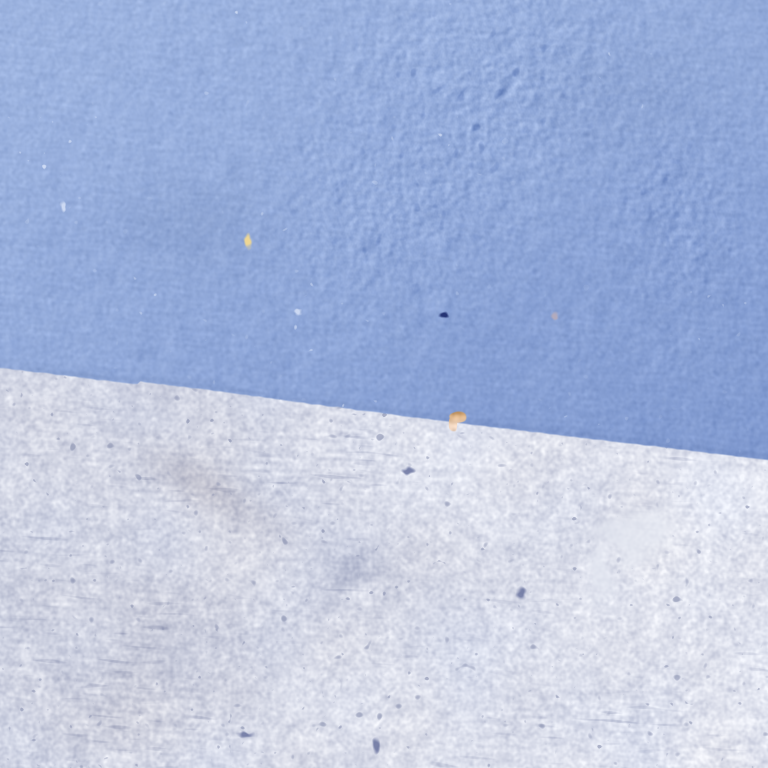
Reproduce this texture procedurally as a three.js fragment shader.

```glsl
// Blue painted wall above pale weathered concrete, split by a slanted edge.
varying vec2 vUv;

vec2 hash2(vec2 p) {
  vec3 q = fract(vec3(p.xyx) * vec3(0.1031, 0.1030, 0.0973));
  q += dot(q, q.yzx + 33.33);
  return fract((q.xx + q.yz) * q.zy);
}

float cornerSlope(vec2 cell, vec2 f, vec2 corner) {
  return dot(hash2(cell + corner) * 2.0 - 1.0, f - corner);
}

// Gradient noise, roughly -0.7 to 0.7
float noise(vec2 p) {
  vec2 c = floor(p), f = fract(p), u = f * f * (3.0 - 2.0 * f);
  return mix(mix(cornerSlope(c, f, vec2(0, 0)), cornerSlope(c, f, vec2(1, 0)), u.x),
             mix(cornerSlope(c, f, vec2(0, 1)), cornerSlope(c, f, vec2(1, 1)), u.x), u.y);
}

float fbm(vec2 p) {
  float sum = 0.0, amp = 1.0;
  for (int i = 0; i < 4; i++) {
    sum += amp * noise(p);
    p = mat2(1.6, 1.2, -1.2, 1.6) * p + 17.3;
    amp *= 0.55;
  }
  return sum;
}

// Soft elliptical spot: 1 inside, 0 outside
float spot(vec2 p, vec2 center, vec2 radius) {
  return 1.0 - smoothstep(0.5, 1.5, length((p - center) / radius));
}

float halo(vec2 p, vec2 center, vec2 radius) {
  vec2 d = (p - center) / radius;
  return exp(-dot(d, d));
}

// Shifts a point so that outlines drawn with it turn ragged
vec2 ragged(vec2 p, float scale, float amount) {
  return p + amount * vec2(noise(p * scale), noise(p * scale + 9.4));
}

float paintHeight(vec2 p) {
  return fbm(p * vec2(46.0, 38.0)) + 0.5 * noise(p * 110.0);
}

vec3 paint(vec2 p) {
  vec3 col = mix(vec3(0.495, 0.595, 0.810), vec3(0.610, 0.700, 0.875),
                 smoothstep(-0.25, 0.95, p.y - 0.45 * p.x + 0.18 * fbm(p * 4.0)));
  col -= 0.03 * halo(p, vec2(0.25, 0.71), vec2(0.10, 0.06));
  col -= 0.02 * halo(p, vec2(0.82, 0.88), vec2(0.14, 0.07));

  // Raised lumps, strongest in the rough patches
  float rough = halo(p, vec2(0.64, 0.90), vec2(0.17, 0.14))
              + 0.8 * halo(p, vec2(0.50, 0.71), vec2(0.13, 0.11))
              + 0.7 * halo(p, vec2(0.89, 0.72), vec2(0.08, 0.12));
  float relief = paintHeight(p) - paintHeight(p + vec2(-0.004, 0.003));
  col += clamp(relief, -0.9, 0.9) * (0.045 + 0.09 * rough) * vec3(1.1, 1.0, 0.75);
  float dent = smoothstep(0.22, 0.5, noise(mat2(0.8, 0.6, -0.6, 0.8) * p * vec2(75.0, 60.0)));
  col -= 0.10 * dent * min(rough, 1.0) * vec3(1.1, 1.0, 0.7);
  col += 0.022 * fbm(p * 34.0 + 8.0) * vec3(1.1, 1.0, 0.8);
  col += 0.045 * noise(p * 180.0) + 0.03 * noise(vec2(p.x * 24.0, (p.y + 0.08 * p.x) * 180.0));

  // Pale chips gathered in clumps
  float clump = smoothstep(0.0, 0.35, noise(p * 8.0 + 3.0));
  vec2 q = ragged(p, 130.0, 0.004);
  float chips = smoothstep(0.40, 0.56, noise(p * 95.0 + 31.0)) * (0.12 + 0.88 * clump);
  chips += spot(q, vec2(0.388, 0.594), vec2(0.004)) + spot(q, vec2(0.082, 0.731), vec2(0.003, 0.006));
  col = mix(col, vec3(0.86, 0.90, 0.98), min(chips, 1.0) * 0.8);
  col = mix(col, vec3(0.93, 0.84, 0.58), spot(q, vec2(0.323, 0.686), vec2(0.0045, 0.008)));
  col = mix(col, vec3(0.70, 0.67, 0.74), spot(q, vec2(0.723, 0.589), vec2(0.0045)));
  return mix(col, vec3(0.14, 0.20, 0.45), spot(q, vec2(0.578, 0.589), vec2(0.0055, 0.004)));
}

vec3 concrete(vec2 p) {
  float tone = 0.60 + 0.34 * (p.x - 0.45) + 0.26 * fbm(p * 6.0 + 2.0);
  tone += 0.40 * fbm(p * 44.0) + 0.42 * noise(p * 105.0) + 0.50 * noise(p * 190.0);

  // Scored, nearly level streaks, some cut into dark dashes
  vec2 level = vec2(p.x, p.y + 0.07 * p.x);
  float worn = smoothstep(-0.25, 0.35, noise(p * vec2(4.0, 9.0) + 6.0));
  tone += 0.40 * worn * noise(level * vec2(16.0, 170.0));
  tone -= 0.50 * worn * smoothstep(0.22, 0.5, noise(level * vec2(22.0, 150.0) + 40.0));

  // Broad stains, with a light knot in a dark ring
  float along = p.y - 0.43 + 0.55 * (p.x - 0.15);
  float stain = exp(-along * along * 900.0) * halo(p, vec2(0.27, 0.36), vec2(0.11, 0.2));
  stain += 0.55 * halo(p, vec2(0.22, 0.17), vec2(0.15, 0.10));
  vec2 q = ragged(p, 50.0, 0.016);
  tone -= 0.40 * stain + 0.60 * halo(q, vec2(0.465, 0.248), vec2(0.040, 0.042));
  tone += 0.80 * halo(q, vec2(0.470, 0.229), vec2(0.020, 0.018));
  vec3 col = mix(vec3(0.725, 0.745, 0.825), vec3(0.925, 0.935, 0.970), clamp(tone, -0.6, 1.2));
  col += (0.014 * stain + 0.014 * noise(p * 9.0 + 4.0)) * vec3(1.0, 0.2, -1.0);

  // Smooth pale repairs
  vec2 wobble = ragged(p, 28.0, 0.03);
  float repair = max(spot(wobble, vec2(0.825, 0.305), vec2(0.050, 0.032)),
                     spot(wobble, vec2(0.782, 0.250), vec2(0.020, 0.036)));
  col = mix(col, vec3(0.89, 0.905, 0.945), 0.75 * repair);

  // Pits and larger marks
  float pits = smoothstep(0.36, 0.58, noise(p * 80.0 + 23.0)) + smoothstep(0.38, 0.6, noise(p * 125.0));
  col = mix(col, vec3(0.54, 0.57, 0.69), 0.65 * min(pits, 1.0) * (1.0 - repair));
  q = ragged(p, 110.0, 0.005);
  float marks = spot(q, vec2(0.531, 0.387), vec2(0.007, 0.0045)) + spot(q, vec2(0.678, 0.227), vec2(0.005, 0.007))
              + spot(q, vec2(0.490, 0.030), vec2(0.004, 0.008)) + spot(q, vec2(0.319, 0.043), vec2(0.008, 0.004));
  return mix(col, vec3(0.38, 0.42, 0.60), 0.8 * min(marks, 1.0));
}

void main() {
  // Slanted border with a small step
  float border = 0.521 - 0.12 * vUv.x + 0.004 * smoothstep(0.178, 0.184, vUv.x)
               - 0.004 * smoothstep(0.2, 0.6, vUv.x) + 0.0015 * noise(vec2(vUv.x * 90.0, 4.3));
  float above = vUv.y - border;
  vec3 col = mix(concrete(vUv), paint(vUv), smoothstep(-0.0016, 0.0016, above));
  col -= 0.03 * exp(-pow((above - 0.004) / 0.004, 2.0));

  // Tan chip caught on the border
  vec2 q = ragged(vUv, 80.0, 0.003);
  float chip = max(spot(q, vec2(0.596, 0.457), vec2(0.010, 0.008)), spot(q, vec2(0.590, 0.448), vec2(0.006, 0.009)));
  vec3 chipColor = mix(vec3(0.92, 0.82, 0.74), vec3(0.84, 0.67, 0.48), smoothstep(0.443, 0.464, vUv.y));
  col = mix(col, chipColor + 0.25 * noise(vUv * 120.0), smoothstep(0.2, 0.7, chip));
  gl_FragColor = vec4(clamp(col, 0.0, 1.0), 1.0);
}
```
